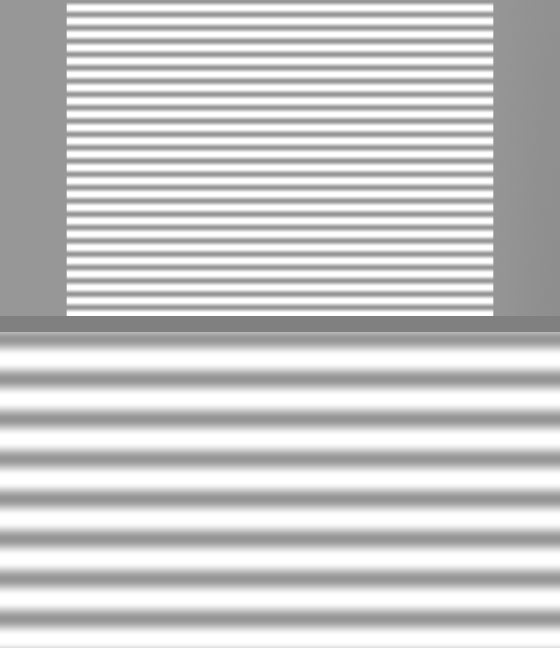
Top, the full canvas; bottom, a detail of the centre.
This pattern is drawn by a WebGL 1 fragment shader. Its source:

```glsl
precision highp float;
// A bright panel of horizontal slats between two plain grey walls.
// Each slat is a smooth ramp from a dark groove to a white crest, repeated
// with fract; slight falloff, row variation and grain soften the result.

uniform vec2 u_resolution;

// Lengths are fractions of the canvas height.
const float PANEL_HALF_WIDTH = 0.675;
const float PANEL_EDGE_SOFTNESS = 0.0015;
const float SLAT_PERIOD = 0.04213;
const float FIRST_GROOVE_DEPTH = 0.0039;  // distance below the top edge

// Ramp limits, from groove centre (0) to crest centre (1).
const float RAMP_START = 0.02;
const float RAMP_END = 0.85;

const vec3 WALL_COLOR = vec3(0.592);
const vec3 GROOVE_COLOR = vec3(0.585);
const vec3 CREST_COLOR = vec3(1.0);
const float WALL_FALLOFF = 0.035;
const float ROW_VARIATION = 0.012;
const float GRAIN_AMOUNT = 0.004;
const float GRAIN_CELLS = 288.0;

float hash(vec2 p) {
  return fract(sin(dot(p, vec2(127.1, 311.7))) * 43758.5453);
}

// Grey wall, darkening towards the right end.
vec3 wallColor(vec2 uv) {
  float shade = smoothstep(0.84, 1.0, uv.x) * mix(1.0, 0.7, uv.y);
  return WALL_COLOR - WALL_FALLOFF * shade;
}

// Repeated slats, counted downwards from the top groove.
vec3 slatColor(float depth) {
  float row = (depth - FIRST_GROOVE_DEPTH) / SLAT_PERIOD + 0.5;
  float fromGroove = abs(fract(row) - 0.5) * 2.0;
  float light = smoothstep(RAMP_START, RAMP_END, fromGroove);
  float tone = (hash(vec2(floor(row), 3.0)) - 0.5) * ROW_VARIATION;
  return mix(GROOVE_COLOR + tone, CREST_COLOR, light);
}

void main() {
  vec2 uv = gl_FragCoord.xy / u_resolution;
  vec2 p = gl_FragCoord.xy / u_resolution.y;
  float centerX = 0.5 * u_resolution.x / u_resolution.y;

  // Panel mask, at least one pixel soft.
  float soft = max(PANEL_EDGE_SOFTNESS, 0.75 / u_resolution.y);
  float edge = abs(p.x - centerX) - PANEL_HALF_WIDTH;
  float panel = 1.0 - smoothstep(-soft, soft, edge);

  vec3 color = mix(wallColor(uv), slatColor(1.0 - p.y), panel);

  // Faint grain on the wall.
  float grain = hash(floor(p * GRAIN_CELLS)) - 0.5;
  color += grain * GRAIN_AMOUNT * (1.0 - panel);

  gl_FragColor = vec4(clamp(color, 0.0, 1.0), 1.0);
}
```
